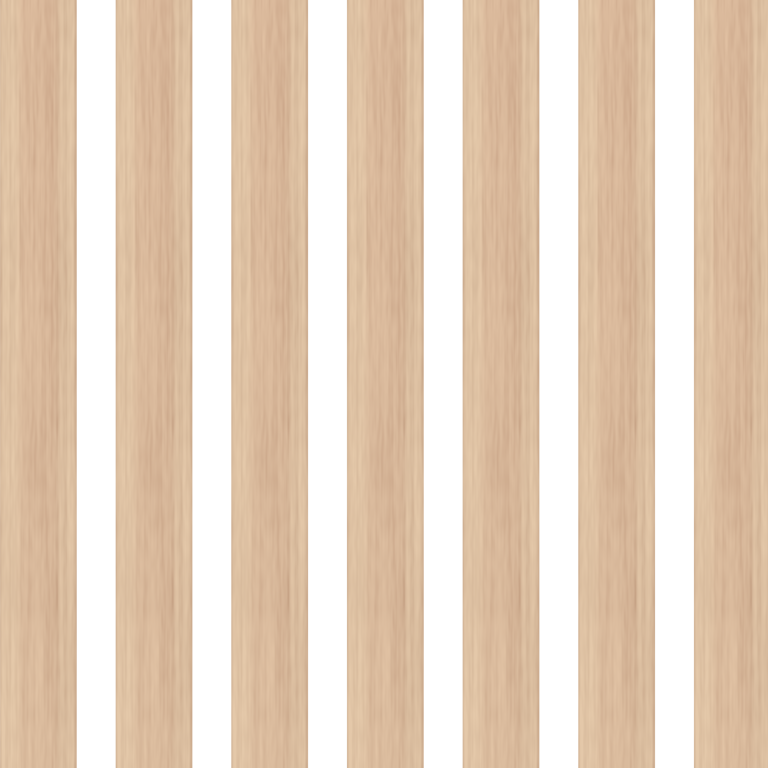
Give the GLSL for this pattern, as a Shadertoy shader.

```glsl
// Seven upright pale wooden slats with fine vertical grain on a white ground.

const float SLAT_PERIOD = 0.1506;   // spacing of slats, in canvas heights
const float SLAT_WIDTH  = 0.0999;
const float EDGE_BLUR   = 0.75;     // half width of the edge ramp, in pixels
const vec3 GROUND     = vec3(1.0);
const vec3 WOOD_MID   = vec3(0.845, 0.730, 0.612);
const vec3 WOOD_LIGHT = vec3(0.890, 0.780, 0.658);
const vec3 WOOD_DARK  = vec3(0.790, 0.660, 0.545);
const vec3 ROSE_TINT  = vec3(0.004, -0.012, -0.010);
const float GRAIN_AMOUNT = 0.75;    // long fibres
const float FLECK_AMOUNT = 0.50;    // short pores
const float DRIFT_AMOUNT = 0.35;    // broad tone changes
const int STREAK_COUNT = 2;

vec2 hashGradient(vec2 cell) {
    vec3 p = fract(cell.xyx * vec3(0.1031, 0.1030, 0.0973));
    p += dot(p, p.yzx + 33.33);
    float angle = 6.2832 * fract((p.x + p.y) * p.z);
    return vec2(cos(angle), sin(angle));
}

// Gradient noise, about -0.7 to 0.7
float gradientNoise(vec2 p) {
    vec2 cell = floor(p), f = fract(p);
    vec2 s = f * f * f * (f * (f * 6.0 - 15.0) + 10.0);
    float a = dot(hashGradient(cell), f);
    float b = dot(hashGradient(cell + vec2(1, 0)), f - vec2(1, 0));
    float c = dot(hashGradient(cell + vec2(0, 1)), f - vec2(0, 1));
    float d = dot(hashGradient(cell + vec2(1, 1)), f - vec2(1, 1));
    return mix(mix(a, b, s.x), mix(c, d, s.x), s.y);
}

// Soft-sided band between two positions
float band(float u, float start, float end, float softness) {
    return smoothstep(start - softness, start + softness, u)
         - smoothstep(end - softness, end + softness, u);
}

// Fixed light and dark strips across the slat, u from 0 to 1
float stripTone(float u) {
    float tone = 0.10;
    tone += 0.55 * band(u, 0.03, 0.25, 0.02);
    tone -= 0.30 * band(u, 0.125, 0.15, 0.012);
    tone -= 0.25 * band(u, 0.56, 0.77, 0.03);
    tone -= 0.30 * band(u, 0.72, 0.755, 0.012);
    tone += 0.35 * band(u, 0.78, 0.82, 0.015);
    tone -= 0.25 * band(u, 0.83, 0.87, 0.015);
    tone += 0.35 * band(u, 0.88, 0.96, 0.015);
    tone -= 0.45 * (1.0 - smoothstep(0.0, 0.03, u));
    tone -= 0.80 * smoothstep(0.955, 0.99, u);
    return tone;
}

// Faint dark lines lying along the grain
float streaks(float u, float y) {
    float sum = 0.0;
    for (int i = 0; i < STREAK_COUNT; i++) {
        vec2 offset = vec2(u - 0.745, y - 0.44 + 0.21 * float(i));
        offset /= vec2(0.014, 0.030);
        sum += exp(-dot(offset, offset));
    }
    return sum;
}

vec3 woodColor(float u, float y) {
    float grain = gradientNoise(vec2(u * 17.0, y * 4.0))
                + 0.6 * gradientNoise(vec2(u * 34.0 + 7.3, y * 11.0));
    float fleck = gradientNoise(vec2(u * 27.0 + 3.1, y * 36.0));
    float drift = gradientNoise(vec2(u * 2.0 + 5.7, y * 5.0 + 2.4));

    float tone = stripTone(u) + GRAIN_AMOUNT * grain + FLECK_AMOUNT * fleck
               + DRIFT_AMOUNT * drift - 0.8 * streaks(u, y);
    tone = clamp(tone, -1.4, 1.1);
    vec3 color = mix(WOOD_MID, tone > 0.0 ? WOOD_LIGHT : WOOD_DARK, abs(tone));

    // Rosier heartwood, strongest near the top
    float rose = band(u, 0.25, 0.75, 0.08) * (0.5 + 0.5 * y);
    return color + ROSE_TINT * rose;
}

void mainImage(out vec4 fragColor, in vec2 fragCoord) {
    vec2 uv = fragCoord / iResolution.y;
    float blur = EDGE_BLUR / iResolution.y;

    // Offset from the axis of the nearest slat
    float x = mod(uv.x + 0.5 * (SLAT_PERIOD - SLAT_WIDTH), SLAT_PERIOD)
            - 0.5 * SLAT_PERIOD;
    float inside = 0.5 * SLAT_WIDTH - abs(x);
    float coverage = smoothstep(-blur, blur, inside);

    float u = clamp(x / SLAT_WIDTH + 0.5, 0.0, 1.0);
    fragColor = vec4(mix(GROUND, woodColor(u, uv.y), coverage), 1.0);
}
```
